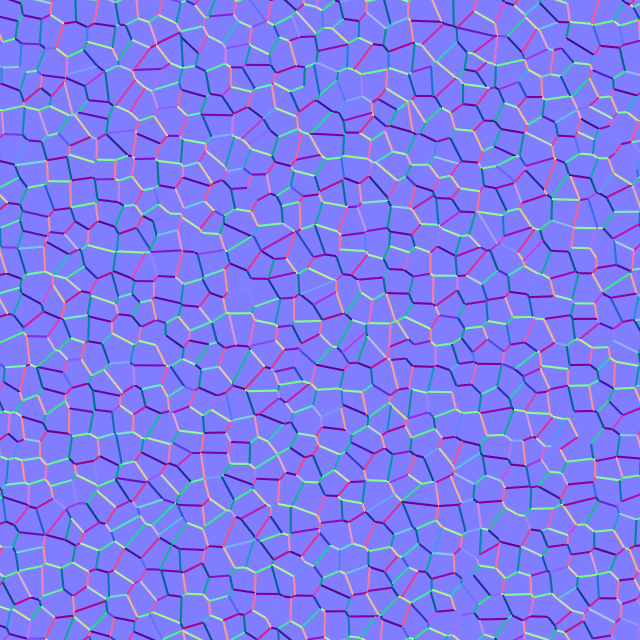
Write a WebGL 1 fragment shader that draws this texture map.

```glsl
precision highp float;

uniform vec2 u_resolution;

#define CELLS 28.0          // cells across the canvas
#define JITTER 0.86         // 0 = square grid, 1 = fully scattered
#define LINE_WIDTH 0.0033   // bevel width in canvas units
#define STEEPNESS 16.0      // slope for a full height step
#define FLAT_COLOR vec3(0.5, 0.495, 1.0)

// xy: random position, z: random plateau height
vec3 hash3(vec2 cell) {
  vec3 p = fract(cell.xyx * vec3(0.1031, 0.1030, 0.0973) + 0.137);
  p += dot(p, p.yxz + 33.33);
  return fract((p.xxy + p.yzz) * p.zyx);
}

// Feature point of a cell in grid space, with its height in z
vec3 site(vec2 cell) {
  vec3 h = hash3(cell);
  return vec3(cell + 0.5 + JITTER * (h.xy - 0.5), h.z);
}

// xy: slope across the closest cell border, z: distance to that border
vec3 closestBorder(vec2 p) {
  vec2 home = floor(p);
  vec2 ownCell = home;
  vec3 own = vec3(0.0);
  float nearest = 1e3;
  for (int j = -1; j <= 1; j++) {
    for (int i = -1; i <= 1; i++) {
      vec2 cell = home + vec2(float(i), float(j));
      vec3 s = site(cell);
      vec2 d = s.xy - p;
      float dist2 = dot(d, d);
      if (dist2 < nearest) {
        nearest = dist2;
        own = s;
        ownCell = cell;
      }
    }
  }

  // Perpendicular distance to the bisector with every neighbour
  vec3 border = vec3(0.0, 0.0, 1e3);
  for (int j = -2; j <= 2; j++) {
    for (int i = -2; i <= 2; i++) {
      vec3 other = site(ownCell + vec2(float(i), float(j)));
      vec2 across = other.xy - own.xy;
      float span = length(across);
      if (span > 0.001) {
        vec2 dir = across / span;
        float dist = dot(0.5 * (own.xy + other.xy) - p, dir);
        if (dist < border.z) border = vec3(dir * (own.z - other.z), dist);
      }
    }
  }
  return border;
}

void main() {
  float pixel = 1.0 / min(u_resolution.x, u_resolution.y);
  vec2 uv = gl_FragCoord.xy * pixel;
  vec3 border = closestBorder(uv * CELLS);

  // Bevels face the lower plateau; equal heights leave no visible seam
  vec3 normal = normalize(vec3(border.xy * STEEPNESS, 1.0));
  vec3 bevelColor = 0.5 + 0.5 * normal;

  // Pixel coverage of the bevel
  float edge = border.z / CELLS - 0.5 * LINE_WIDTH;
  float coverage = clamp(0.5 - edge / pixel, 0.0, 1.0);
  gl_FragColor = vec4(mix(FLAT_COLOR, bevelColor, coverage), 1.0);
}
```
